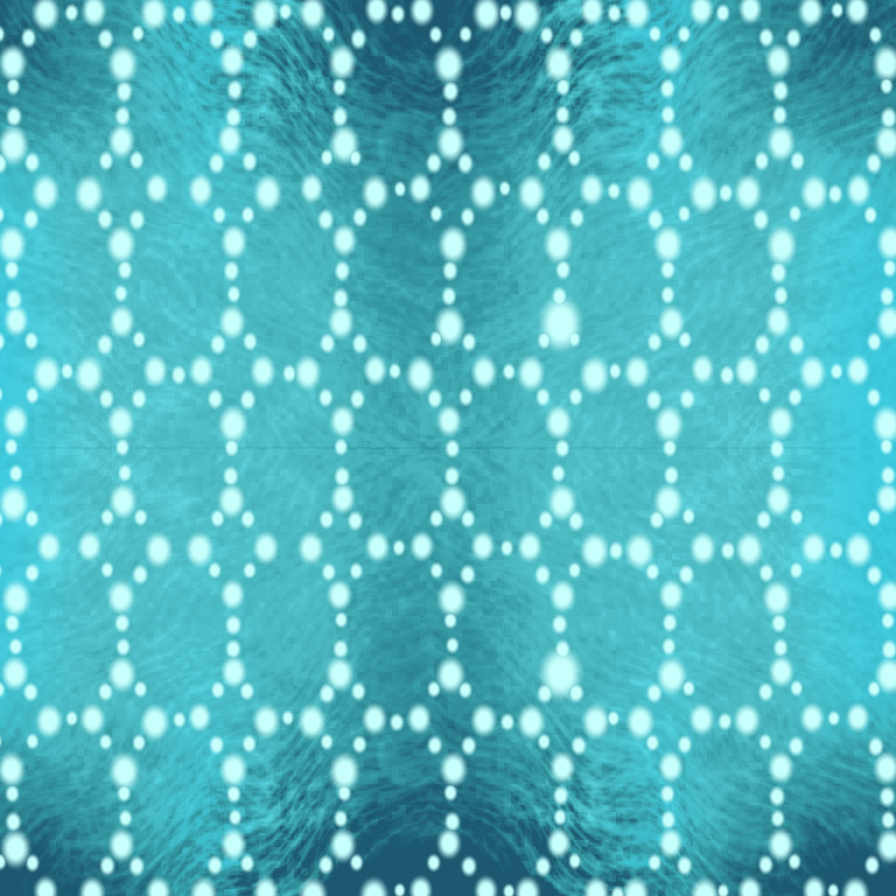
This pattern is drawn by a Shadertoy shader. Its source:

```glsl
vec2 hash2(vec2 p) {
    return fract(sin(vec2(dot(p, vec2(127.1, 311.7)), dot(p, vec2(269.5, 183.3)))) * 43758.5);
}

// Distance to the nearest scattered feature point
float cellular(vec2 p) {
    vec2 cell = floor(p);
    float nearest = 2.0;
    for (int j = -1; j <= 1; j++)
        for (int i = -1; i <= 1; i++) {
            vec2 n = cell + vec2(i, j);
            nearest = min(nearest, length(n + hash2(n) - p));
        }
    return nearest;
}

// Soft upright ellipse; offset is in lattice units, radius in canvas units
float glow(vec2 offset, float radius) {
    vec2 d = offset * vec2(0.122, 0.197) / (radius * vec2(0.87, 1.13));
    return 1.0 - smoothstep(0.55, 1.45, length(d));
}

// One bead per lattice cell, with slight shift and size variation
float bead(vec2 p, vec2 center, float radius) {
    vec2 q = p - center;
    vec2 id = round(q);
    vec2 h = hash2(id + center * 7.0);
    return glow(q - id - (h - 0.5) * vec2(0.05, 0.035), radius * (0.87 + 0.26 * h.y));
}

float beadNet(vec2 p) {
    float net = 0.0;
    // Upright chains: large ends, small middles
    for (int i = 0; i < 4; i++) {
        float radius = (i == 0 || i == 3) ? 0.0138 : 0.0077;
        net = max(net, bead(p, vec2(0.0, 0.284 + 0.148 * float(i)), radius));
    }
    // Diagonal links
    for (int i = 0; i < 4; i++) {
        vec2 side = vec2(i & 1, i >> 1) * 2.0 - 1.0;
        net = max(net, bead(p, vec2(0.0, 0.485) + side * vec2(0.145, 0.345), 0.0074));
    }
    // Level links: large pair, small bead between, absent in some odd rows
    net = max(net, bead(p, vec2(0.3, 0.0), 0.0132));
    net = max(net, bead(p, vec2(0.71, 0.0), 0.0132));
    float oddRow = mod(round(p.y), 2.0);
    net = max(net, bead(p, vec2(0.505, 0.0), 0.0068) * (1.0 - oddRow * step(p.x, 3.0)));
    // Two bright flares
    for (int row = 1; row <= 3; row += 2)
        net = max(net, glow(p - vec2(5.0, float(row) + 0.73), 0.022));
    return net;
}

vec3 water(vec2 uv) {
    vec2 m = abs(uv - vec2(0.48, 0.5));
    float edge = 4.0 * m.y * m.y;

    // Broad light: dark spine, dim corners, bright side lobes
    float spine = exp(-m.x * m.x / 0.014);
    float lobe = exp(-pow((m.x - 0.25) / 0.07, 2.0));
    float corner = smoothstep(0.25, 0.52, m.x) * smoothstep(0.2, 0.75, edge);
    float light = 0.76 - spine * (0.2 + 0.42 * edge) - 0.42 * corner - 0.2 * edge;
    light += 0.2 * lobe * edge + 0.12 * smoothstep(0.3, 0.5, m.x) * (1.0 - edge);
    light -= 0.25 * smoothstep(0.9, 1.0, uv.y);

    // Mirrored streaks, rougher toward top and bottom
    vec2 s = mat2(0.8, -0.6, 0.6, 0.8) * m;
    s += 0.012 * sin(s.yx * 31.0 + 2.0 * sin(s * 17.0));
    float streaks = cellular(s * vec2(22.0, 85.0)) + 0.6 * cellular(s * vec2(75.0, 160.0)) - 0.75;
    float rough = exp(-pow((m.x - 0.18) / 0.09, 2.0)) * smoothstep(0.25, 0.7, edge);
    light += streaks * (0.13 + 0.12 * edge + 0.4 * rough) - 0.12 * rough;
    light += 0.05 * sin(m.x * 38.0 + 3.0 * sin(m.y * 21.0)) * sin(m.y * 33.0);

    // Blocky grain
    light += (hash2(floor(uv * 128.0)).x - 0.5) * (0.1 + 0.1 * rough);

    // Faint bubbles and center seam
    float bubble = length(vec2(uv.x - 0.46, m.y - 0.34));
    light += 0.13 * (1.0 - smoothstep(0.035, 0.043, bubble)) * smoothstep(0.0, 0.04, bubble);
    light -= 0.08 * (1.0 - smoothstep(0.0005, 0.002, m.y));

    vec3 color = mix(vec3(0.11, 0.35, 0.44), vec3(0.20, 0.59, 0.63), smoothstep(0.0, 0.48, light));
    color = mix(color, vec3(0.30, 0.73, 0.76), smoothstep(0.4, 0.72, light));
    color = mix(color, vec3(0.38, 0.84, 0.88), smoothstep(0.68, 0.95, light));
    float cyan = clamp(lobe * edge + smoothstep(0.36, 0.5, m.x) * (1.0 - edge), 0.0, 1.0);
    return mix(color, vec3(0.13, 0.76, 0.87), 0.55 * cyan * smoothstep(0.35, 0.8, light));
}

void mainImage(out vec4 fragColor, in vec2 fragCoord) {
    vec2 uv = fragCoord / iResolution.xy;
    uv.y = 1.0 - uv.y;
    // Lattice: eight columns, five rows, sagging slightly mid-canvas
    float sag = 0.0095 * pow(sin(3.14159 * uv.y), 2.0);
    vec2 p = (uv - vec2(0.0156, 0.013 + sag)) * vec2(8.192, 5.08);
    vec3 color = mix(water(uv), vec3(0.78, 1.0, 0.99), beadNet(p));
    fragColor = vec4(color, 1.0);
}
```
